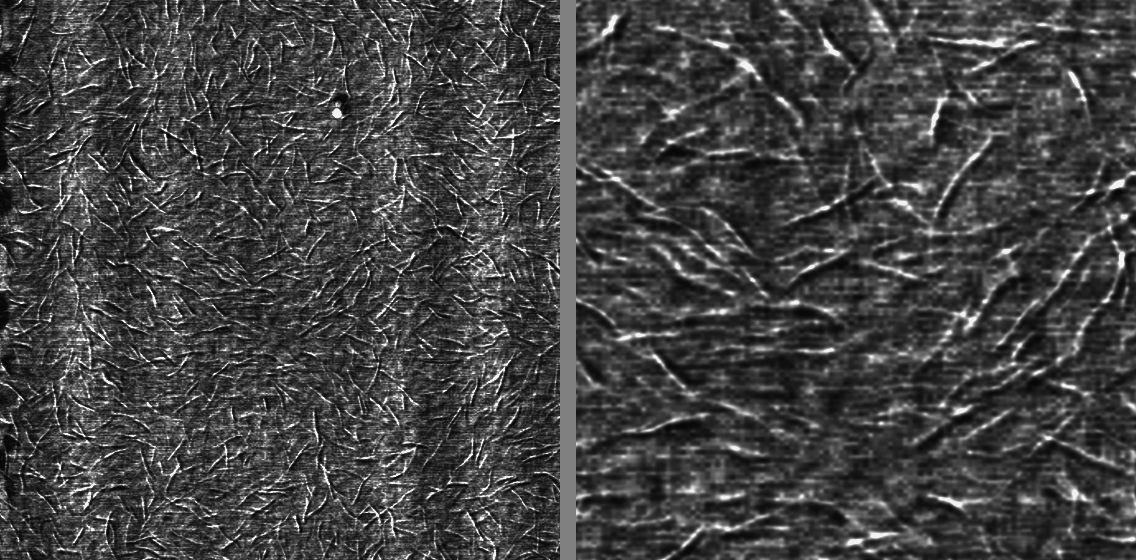
Left, the full canvas; right, a detail of the centre.
Give the GLSL for this texture, as a three.js fragment shader.

```glsl
// Draws a grey, grainy relief of scattered fine fibres with soft upright bands.
varying vec2 vUv;

const float PI = 3.14159265;
const float FIBRE_CELLS = 22.0;
const int FIBRE_LAYERS = 4;
const vec2 SHADOW_DIR = vec2(0.8, -0.6);
const vec3 BASE_GREY = vec3(0.235);

float hash(vec2 p) {
  return fract(sin(dot(p, vec2(127.1, 311.7))) * 43758.5453);
}

float noise(vec2 p) {
  vec2 i = floor(p);
  vec2 f = fract(p);
  f = f * f * (3.0 - 2.0 * f);
  float low = mix(hash(i), hash(i + vec2(1.0, 0.0)), f.x);
  float high = mix(hash(i + vec2(0.0, 1.0)), hash(i + 1.0), f.x);
  return mix(low, high, f.y);
}

float signedNoise(vec2 p) {
  return noise(p) - 0.5;
}

float gauss(float x, float width) {
  return exp(-x * x / (width * width));
}

float blob(vec2 p, vec2 centre, float radius) {
  return 1.0 - smoothstep(0.5 * radius, radius, length(p - centre));
}

// Neighbouring fibres share a direction, mostly upright.
float grainAngle(vec2 p, float spread) {
  return PI * (0.5 + 1.9 * signedNoise(p * 6.0 + 3.7)) + spread;
}

// One bent fibre: bright ridge with a dark flank on the shaded side.
float fibre(vec2 d, float angle, float halfLength, float bend, float flank) {
  vec2 along = vec2(cos(angle), sin(angle));
  vec2 across = vec2(-along.y, along.x);
  float u = dot(d, along);
  float v = dot(d, across) + bend * u * u;
  float side = dot(across, SHADOW_DIR) < 0.0 ? -1.0 : 1.0;
  float taper = 1.0 - smoothstep(0.55 * halfLength, halfLength, abs(u));
  float ridge = gauss(v, 0.042);
  float shadow = gauss(v * side - 0.095, 0.055);
  return taper * (ridge - flank * shadow);
}

float fibreLayer(vec2 p, float seed) {
  vec2 q = p * FIBRE_CELLS + seed * vec2(0.37, 0.61);
  vec2 home = floor(q);
  float sum = 0.0;
  for (int y = -1; y <= 1; y++) {
    for (int x = -1; x <= 1; x++) {
      vec2 cell = home + vec2(float(x), float(y));
      vec2 key = cell + seed * 17.0;
      vec2 centre = cell + vec2(hash(key), hash(key + 5.3));
      float spread = 1.1 * (hash(key + 9.1) - 0.5);
      float angle = grainAngle(centre / FIBRE_CELLS, spread);
      float halfLength = mix(0.3, 0.85, hash(key + 2.9));
      float bend = 0.5 * (hash(key + 7.7) - 0.5);
      float flank = mix(0.25, 1.1, hash(key + 4.1));
      float strength = mix(0.25, 1.5, pow(hash(key + 6.3), 1.6));
      sum += strength * fibre(q - centre, angle, halfLength, bend, flank);
    }
  }
  return sum;
}

// Broad upright light and dark bands, strongest near both sides.
float bands(vec2 p) {
  float x = p.x + 0.02 * signedNoise(vec2(p.x * 3.0, p.y * 5.0));
  float left = cos(2.0 * PI * (x - 0.14) / 0.165) * (1.0 - smoothstep(0.2, 0.45, x));
  float right = cos(2.0 * PI * (x - 0.87) / 0.165) * smoothstep(0.55, 0.75, x);
  return left + right;
}

// Small bumps lit from the upper left.
float relief(vec2 p, float scale) {
  vec2 offset = SHADOW_DIR * 0.4;
  return noise(p * scale + offset) - noise(p * scale - offset);
}

void main() {
  vec2 p = vUv;
  vec2 wobble = vec2(signedNoise(p * 38.0), signedNoise(p * 38.0 + 51.0));
  vec2 bent = p + 0.009 * wobble;

  // Light is summed as exposure, then turned into grey.
  float light = 0.3 * bands(p) + 0.4 * signedNoise(p * 9.0);
  light += 0.8 * relief(bent, 75.0) + 0.6 * relief(bent, 140.0);
  for (int i = 0; i < FIBRE_LAYERS; i++) {
    light += 0.95 * fibreLayer(bent, float(i) + 1.0);
  }

  // Fine grain and horizontal scan streaks.
  light += 1.1 * signedNoise(p * vec2(340.0, 390.0));
  light += 1.0 * signedNoise(p * vec2(70.0, 400.0) + 13.0);
  light += 0.5 * signedNoise(p * vec2(6.0, 410.0) + 29.0);

  // Dark pits along the left edge.
  float edge = 1.0 - smoothstep(0.005, 0.035, p.x);
  light -= 2.2 * edge * smoothstep(0.45, 0.7, noise(bent * vec2(45.0, 28.0)));

  // A single bright speck with its dark hollow.
  light -= 2.0 * blob(bent, vec2(0.609, 0.822), 0.017);
  light -= 1.2 * blob(bent, vec2(0.617, 0.803), 0.012);
  light += 2.6 * blob(bent, vec2(0.600, 0.798), 0.010);
  light += 2.4 * blob(bent, vec2(0.604, 0.813), 0.008);

  vec3 colour = BASE_GREY * exp(light);
  gl_FragColor = vec4(clamp(colour, 0.03, 0.95), 1.0);
}
```
